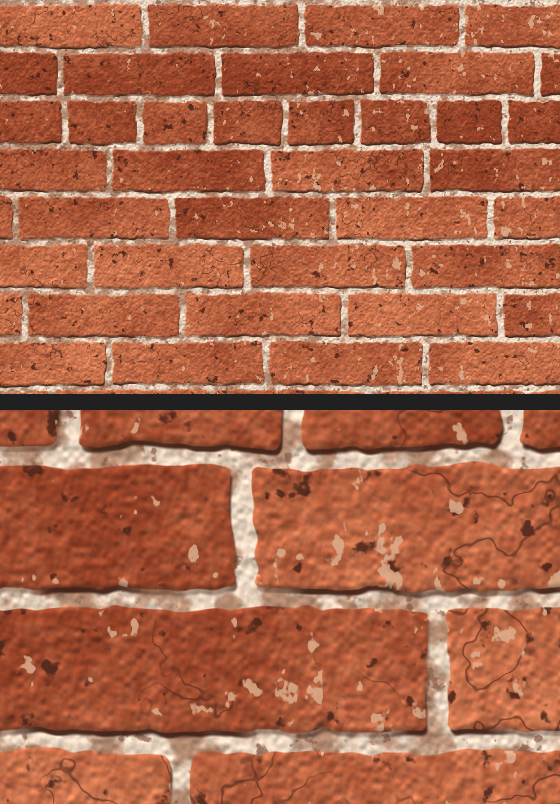
Top, the full canvas; bottom, a detail of the centre.
A Shadertoy shader for this texture:

```glsl
float hash(vec2 p) {
    vec3 q = fract(vec3(p.xyx) * 0.1031);
    q += dot(q, q.yzx + 33.33);
    return fract((q.x + q.y) * q.z);
}

float noise(vec2 p) {
    vec2 i = floor(p), f = fract(p);
    f = f * f * (3.0 - 2.0 * f);
    return mix(mix(hash(i), hash(i + vec2(1, 0)), f.x),
               mix(hash(i + vec2(0, 1)), hash(i + vec2(1, 1)), f.x), f.y);
}

float fbm(vec2 p) {
    float sum = 0.0, amp = 0.53;
    for (int i = 0; i < 4; i++) {
        sum += amp * noise(p);
        p = mat2(1.6, 1.2, -1.2, 1.6) * p + 17.3;
        amp *= 0.5;
    }
    return sum;
}

// Start of the first full brick in each course
const float courseShift[9] = float[9](0.367, 0.155, 0.165, 0.276, 0.039,
                                      0.228, 0.063, 0.276, 0.135);

float jointX(float i, float row, float width) {
    return i * width + 0.010 * (hash(vec2(i + 20.0, row + 5.0)) - 0.5);
}

// Signed distance to the nearest brick, negative inside
float brickDistance(vec2 p, out vec2 id) {
    const float courseHeight = 0.1226;
    p += 0.006 * (vec2(noise(p * 24.0), noise(p * 24.0 + 40.0)) - 0.5);
    p += 0.005 * (vec2(noise(p * 75.0), noise(p * 75.0 + 90.0)) - 0.5);
    float down = 0.997 - p.y + 0.007 * (noise(vec2(p.x * 3.0, p.y * 5.0)) - 0.5);
    float row = clamp(floor(down / courseHeight), 0.0, 8.0);
    float width = row == 2.0 ? 0.186 : 0.402;
    float x = p.x - courseShift[int(row)];
    float i = floor(x / width);
    if (x < jointX(i, row, width)) i -= 1.0;
    else if (x > jointX(i + 1.0, row, width)) i += 1.0;
    float left = jointX(i, row, width), right = jointX(i + 1.0, row, width);
    id = vec2(i + 20.0, row);
    vec2 halfSize = 0.5 * vec2(right - left, courseHeight) - 0.0088;
    vec2 local = vec2(x - 0.5 * (left + right), down - (row + 0.5) * courseHeight);
    vec2 q = abs(local) - halfSize + 0.007;
    return length(max(q, 0.0)) + min(max(q.x, q.y), 0.0) - 0.007;
}

float relief(vec2 p) {
    return fbm(p * 75.0) + 0.5 * noise(p * 210.0);
}

void mainImage(out vec4 fragColor, in vec2 fragCoord) {
    vec2 p = fragCoord / iResolution.y;
    float pixel = 1.0 / iResolution.y;
    const vec2 toLight = vec2(-0.35, 0.94);
    vec2 id, unusedId;
    float d = brickDistance(p, id);
    float dLight = brickDistance(p + toLight * 0.0055, unusedId);
    float slope = relief(p) - relief(p + toLight * 0.0035);
    float across = p.x * iResolution.y / iResolution.x;

    // Fired clay, darker around the header course
    float tone = 0.14 + 0.62 * smoothstep(0.0, 0.4, abs(p.y - 0.66));
    tone += 0.5 * (hash(id + 3.7) - 0.5) + 0.9 * (fbm(p * 9.0 + id * 7.0) - 0.5);
    tone += 0.5 * (noise(p * 130.0) - 0.5);
    vec3 brick = mix(vec3(0.57, 0.25, 0.15), vec3(0.80, 0.46, 0.31),
                     clamp(tone, 0.0, 1.15));
    brick *= 1.0 + 0.55 * slope;

    // Pits and short cracks
    float pits = smoothstep(0.69, 0.80, fbm(p * 62.0 + 11.0));
    float patchy = smoothstep(0.50, 0.66, fbm(p * 8.0 + 50.0));
    float crack = 1.0 - smoothstep(0.0, 0.022, abs(fbm(p * 19.0 + 80.0) - 0.5));
    brick = mix(brick, vec3(0.28, 0.14, 0.10), max(0.85 * pits, 0.6 * crack * patchy));

    // Pale mortar flecks, denser toward the right
    float flecks = fbm(p * vec2(58.0, 46.0) + 140.0);
    float fleckEdge = mix(0.79, 0.705, smoothstep(0.2, 0.65, across));
    brick = mix(brick, vec3(0.87, 0.70, 0.57),
                0.8 * smoothstep(fleckEdge, fleckEdge + 0.05, flecks));

    // Lit upper arris and worn lower edge
    float arris = smoothstep(-0.006, 0.0, d);
    brick *= 1.0 + arris * clamp((dLight - d) * 45.0, -0.35, 0.15);

    // Sandy mortar, cleaner on the right
    float sand = fbm(p * 48.0 + 200.0) + 0.25 * (across - 0.5);
    vec3 mortar = mix(vec3(0.70, 0.54, 0.44), vec3(0.91, 0.83, 0.75),
                      smoothstep(0.32, 0.58, sand));
    mortar *= 1.0 + 0.5 * slope;
    mortar = mix(mortar, vec3(0.50, 0.33, 0.26),
                 0.7 * smoothstep(0.66, 0.78, fbm(p * 85.0 + 300.0)));

    // Shadow cast by the brick above, broken along its length
    float shadow = 1.0 - smoothstep(-0.0025, 0.001, dLight);
    shadow *= mix(0.35, 0.95, smoothstep(0.35, 0.6, fbm(p * 13.0 + 400.0)));
    mortar = mix(mortar, vec3(0.25, 0.13, 0.09), shadow);

    vec3 color = mix(brick, mortar, smoothstep(-pixel, pixel, d));
    fragColor = vec4(clamp(color, 0.0, 1.0), 1.0);
}
```
